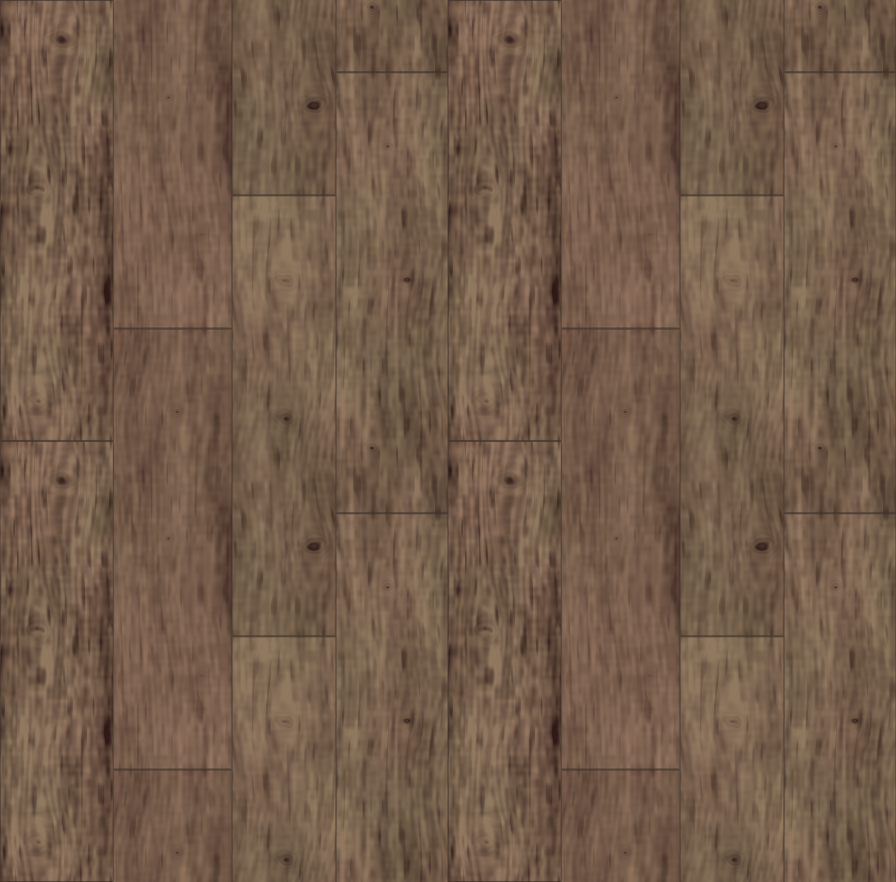
Reproduce this texture procedurally as a Shadertoy shader.

```glsl
// Weathered wood floor: four upright planks with staggered end joints, repeated 2 x 2.
// Stretched wrapping noise makes the grain, which bends around hashed knots;
// each plank has its own tone, contrast, tint and edge stain.

const float REPEATS = 2.0;
const float TAU = 6.2831853;

// One component per plank, left to right
const vec4 PLANK_RIGHT = vec4(0.253, 0.518, 0.75, 1.0);
const vec4 JOINT_HEIGHT = vec4(0.0, 0.255, 0.557, 0.836);
const vec4 PLANK_TONE = vec4(0.68, 0.72, 0.86, 0.80);
const vec4 GRAIN_CONTRAST = vec4(1.35, 0.75, 0.85, 1.0);
const vec4 LENGTH_FADE = vec4(0.1, -0.25, 0.45, 0.2);
const vec4 LEFT_STAIN = vec4(0.7, 0.15, 0.35, 0.1);
const vec4 RIGHT_STAIN = vec4(0.9, 0.95, 0.15, 0.6);
const vec4 REDNESS = vec4(0.5, 0.9, 0.35, 0.3);
const vec4 KNOT_SIZE = vec4(1.25, 0.6, 0.95, 0.7);

const vec3 DARK_WOOD = vec3(0.35, 0.27, 0.22);
const vec3 LIGHT_WOOD = vec3(0.51, 0.42, 0.34);
const vec3 SEAM_COLOR = vec3(0.25, 0.20, 0.17);
const vec3 OLIVE_TINT = vec3(0.99, 1.015, 0.98);
const vec3 RED_TINT = vec3(1.02, 0.965, 0.98);

const float SEAM_HALF = 0.0016;
const float JOINT_HALF = 0.0024;
const float KNOTS_PER_PLANK = 3.0;
const vec2 KNOT_RADIUS = vec2(0.018, 0.015);
const vec2 KNOT_REACH = vec2(0.045, 0.10);

float hash(vec2 p) {
    return fract(sin(dot(p, vec2(127.1, 311.7))) * 43758.5453);
}

// Value noise that wraps once per unit, with the given cells per unit
float noise(vec2 p, vec2 cells, float seed) {
    p *= cells;
    vec2 i = floor(p), f = p - i;
    f = f * f * (3.0 - 2.0 * f);
    vec2 a = mod(i, cells) + seed * 17.0;
    vec2 b = mod(i + 1.0, cells) + seed * 17.0;
    return mix(mix(hash(a), hash(vec2(b.x, a.y)), f.x),
               mix(hash(vec2(a.x, b.y)), hash(b), f.x), f.y);
}

// Signed noise, centred on zero
float grain(vec2 p, vec2 cells, float seed) {
    return noise(p, cells, seed) - 0.5;
}

float line(float dist, float halfWidth, float pixel) {
    return 1.0 - smoothstep(halfWidth - 0.6 * pixel, halfWidth + 0.6 * pixel, dist);
}

void mainImage(out vec4 fragColor, in vec2 fragCoord) {
    vec2 tile = fract(fragCoord / iResolution.xy * REPEATS);
    vec2 pixel = REPEATS / iResolution.xy;

    // Find the plank and the place along its board
    int plank = int(dot(step(PLANK_RIGHT.xyz, vec3(tile.x)), vec3(1.0)));
    float left = plank == 0 ? 0.0 : PLANK_RIGHT[max(plank - 1, 0)];
    float right = PLANK_RIGHT[plank];
    float across = (tile.x - left) / (right - left);
    float along = fract(tile.y - JOINT_HEIGHT[plank]);
    float seed = float(plank) + 1.0;
    vec2 board = vec2(tile.x, along);

    // Knots: dark cores with rings, spreading the grain around them
    vec2 bent = board;
    bent.x += 0.020 * grain(board, vec2(8.0, 5.0), seed + 10.0);
    float knots = 0.0;
    float halo = 0.0;
    float rough = grain(board, vec2(60.0, 60.0), seed + 11.0);
    for (float k = 0.0; k < KNOTS_PER_PLANK; k++) {
        vec2 id = vec2(k + 3.0, seed * 7.0);
        vec2 center = vec2(mix(left, right, mix(0.2, 0.8, hash(id))),
                           (k + mix(0.25, 0.75, hash(id + 31.0))) / KNOTS_PER_PLANK);
        float size = KNOT_SIZE[plank] * mix(0.55, 1.1, hash(id + 57.0));
        vec2 d = board - center;
        vec2 reach = d / (KNOT_REACH * size);
        float near = exp(-dot(reach, reach));
        bent.x -= 0.65 * d.x * near;
        float radius = length(d / (KNOT_RADIUS * size)) + 1.1 * rough;
        knots += 1.0 - smoothstep(0.15, 1.0, radius);
        halo += exp(-0.35 * radius * radius) * (0.6 + 0.4 * sin(radius * 7.0));
    }

    // Grain from broad bands down to fine fibres
    float bands = grain(bent, vec2(14.0, 3.0), seed);
    float streaks = grain(bent, vec2(42.0, 5.0), seed + 20.0);
    float fibres = grain(bent, vec2(90.0, 12.0), seed + 30.0);
    float flecks = grain(bent, vec2(124.0, 44.0), seed + 40.0);
    float sawMarks = grain(board, vec2(36.0, 110.0), seed + 50.0);
    float rings = sin(TAU * (bent.x * 62.0 + 5.0 * grain(bent, vec2(7.0, 3.0), seed + 60.0)));
    float pores = smoothstep(0.66, 0.92, noise(bent, vec2(112.0, 15.0), seed + 70.0));
    float figure = 0.55 * bands + 0.50 * streaks + 0.65 * fibres + 0.60 * flecks
                 + 0.20 * sawMarks + 0.09 * rings - 0.55 * pores;

    // Ragged stains along the plank edges
    float stain = LEFT_STAIN[plank] * (1.0 - smoothstep(0.0, 0.18, across))
                + RIGHT_STAIN[plank] * smoothstep(0.72, 1.0, across);
    stain *= smoothstep(0.25, 0.75, noise(bent, vec2(30.0, 4.0), seed + 80.0));

    float tone = PLANK_TONE[plank] + LENGTH_FADE[plank] * (along - 0.5)
               + GRAIN_CONTRAST[plank] * figure - 0.85 * stain - 0.45 * halo - 0.8 * knots;
    vec3 color = mix(DARK_WOOD, LIGHT_WOOD, clamp(tone, -1.1, 1.35));
    float red = REDNESS[plank] + 0.9 * grain(board, vec2(9.0, 6.0), seed + 90.0);
    color *= mix(OLIVE_TINT, RED_TINT, clamp(red, 0.0, 1.0));

    // Long seams are faint, end joints are darker
    float seam = line(min(tile.x - left, right - tile.x), SEAM_HALF, pixel.x);
    float joint = line(min(along, 1.0 - along), JOINT_HALF, pixel.y);
    color = mix(color, SEAM_COLOR, max(0.5 * seam, 0.7 * joint));
    fragColor = vec4(color, 1.0);
}
```
